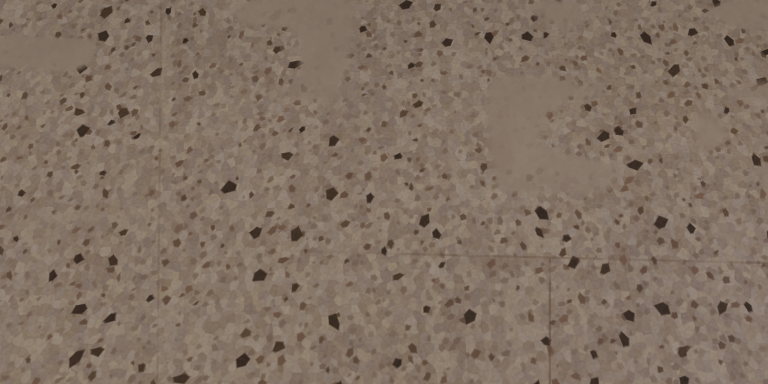
Give the GLSL for this texture, as a WebGL 2 fragment shader.

```glsl
#version 300 es
precision highp float;
// Worn terrazzo floor: pale pebbles, scattered dark stone chips and faint tile seams.
#define PEBBLE_SIZE 0.023
#define PEBBLE_CONTRAST 0.95
#define GRAIN_CONTRAST 0.38
#define DARK_SHARE 0.46
#define BROWN_SHARE 0.44
#define FAINT_SHARE 0.46
#define EDGE_SOFTNESS 0.0032
#define PERSPECTIVE 0.28
#define SEAM_WIDTH 0.005

uniform vec2 u_resolution;
out vec4 fragColor;

const vec3 SHADOW = vec3(0.47, 0.40, 0.35);
const vec3 LIGHT = vec3(0.56, 0.50, 0.44);
const vec3 BROWN = vec3(0.36, 0.275, 0.215);
const vec3 DARK = vec3(0.205, 0.16, 0.13);

float hash(vec2 p) {
  return fract(sin(dot(p, vec2(127.1, 311.7))) * 43758.545);
}

vec2 hash2(vec2 p) {
  return vec2(hash(p), hash(p + 37.3));
}

float noise(vec2 p) {
  vec2 i = floor(p), f = fract(p);
  f = f * f * (3.0 - 2.0 * f);
  return mix(mix(hash(i), hash(i + vec2(1, 0)), f.x),
             mix(hash(i + vec2(0, 1)), hash(i + vec2(1, 1)), f.x), f.y);
}

// Softly blended cells: x = tone, y = tint, z = closeness to a border
vec3 pebbles(vec2 p) {
  vec2 cell = floor(p);
  vec3 sum = vec3(0.0);
  float near = 9.0, second = 9.0;
  for (int j = -1; j <= 1; j++)
  for (int i = -1; i <= 1; i++) {
    vec2 id = cell + vec2(i, j);
    vec2 d = p - id - hash2(id);
    float dist = dot(d, d);
    float weight = exp(-14.0 * dist);
    sum += weight * vec3(hash(id + 5.7), hash(id + 9.1), 1.0);
    second = min(second, max(near, dist));
    near = min(near, dist);
  }
  float border = 1.0 - smoothstep(0.0, 0.22, sqrt(second) - sqrt(near));
  return vec3(sum.xy / max(sum.z, 1e-5), border);
}

// Angular stones on a jittered grid: x = coverage, y = random shade
vec2 chips(vec2 p, float size, float share, float radius, float seed) {
  vec2 cell = floor(p / size);
  vec2 result = vec2(0.0);
  for (int j = -1; j <= 1; j++)
  for (int i = -1; i <= 1; i++) {
    vec2 id = cell + vec2(i, j);
    vec2 key = id + seed;
    if (hash(key) > share) continue;
    vec2 d = p - (id + 0.08 + 0.84 * hash2(key + 3.1)) * size;
    // Long axis leans up and to the right
    float lean = 1.15 + 1.8 * (hash(key + 6.4) - 0.5);
    float c = cos(lean), s = sin(lean);
    d = vec2(c * d.x + s * d.y, c * d.y - s * d.x);
    float stretch = mix(1.0, 1.45, hash(key + 8.2));
    d *= vec2(1.0 / stretch, sqrt(stretch));
    float dist = 0.3 * length(d);
    for (int k = 0; k < 5; k++) {
      float facet = hash(key + 11.3 * float(k + 1));
      float a = 1.2566 * float(k) + 0.7 * facet;
      dist = max(dist, dot(d, vec2(cos(a), sin(a))) / (0.8 + 0.4 * facet));
    }
    float r = radius * mix(0.55, 1.25, hash(key + 14.9));
    float cover = 1.0 - smoothstep(-EDGE_SOFTNESS, EDGE_SOFTNESS, dist - r);
    if (cover > result.x) result = vec2(cover, hash(key + 17.5));
  }
  return result;
}

float seam(float d) {
  return 1.0 - smoothstep(0.2 * SEAM_WIDTH, SEAM_WIDTH, abs(d));
}

void main() {
  vec2 uv = gl_FragCoord.xy / u_resolution.y;
  vec2 p = vec2((uv.x - 1.0) * (1.0 + PERSPECTIVE * uv.y), uv.y * (1.0 + PERSPECTIVE * uv.y)) + 4.0;

  // Smeared, worn patches in the far half
  float worn = smoothstep(0.63, 0.78, noise(p * vec2(5.0, 6.5) + 2.0)) * smoothstep(0.3, 0.6, uv.y);

  // Pebble bed
  vec2 wobble = 0.006 * vec2(noise(p * 60.0), noise(p * 60.0 + 40.0));
  vec3 stone = pebbles((p + wobble) * vec2(1.1, 0.9) / PEBBLE_SIZE);
  float grain = noise(p * 150.0) - 0.5;
  float cloud = noise(p * 9.0 + 7.0) - 0.5;
  float tone = 0.6 + 0.22 * cloud;
  tone += (1.0 - 0.85 * worn) * (PEBBLE_CONTRAST * (stone.x - 0.5) + GRAIN_CONTRAST * grain - 0.16 * stone.z);
  vec3 color = mix(SHADOW, LIGHT, tone);
  color += (stone.y - 0.5) * vec3(0.004, -0.004, -0.03) * (1.0 - worn);

  // Faint, brown and dark chips
  float clear = 1.0 - 0.9 * worn;
  vec2 faint = chips(p, 0.036, FAINT_SHARE, 0.0072, 21.0);
  color = mix(color, vec3(0.42, 0.345, 0.29), faint.x * clear * mix(0.4, 0.9, faint.y));
  vec2 brown = chips(p, 0.056, BROWN_SHARE, 0.0084, 53.0);
  vec3 brownTone = BROWN + (brown.y - 0.5) * vec3(0.13, 0.10, 0.09);
  color = mix(color, brownTone, brown.x * clear * 0.9);
  vec2 dark = chips(p, 0.115, DARK_SHARE, 0.0132, 87.0);
  vec3 darkTone = mix(DARK, vec3(0.29, 0.22, 0.165), dark.y * dark.y);
  color = mix(color, darkTone + 0.03 * grain, dark.x * clear);

  // Tile seams, broken by wear
  float breaks = smoothstep(0.2, 0.7, noise(uv * 24.0));
  float across = seam(uv.y - 0.365 + 0.025 * uv.x) * smoothstep(0.6, 1.2, uv.x);
  float nearJoint = seam(uv.x - 1.432) * (1.0 - smoothstep(0.32, 0.34, uv.y));
  float farJoint = seam(uv.x - 0.41 - 0.01 * uv.y);
  float joint = max(max(0.35 * across, 0.55 * nearJoint), 0.25 * farJoint);
  color = mix(color, BROWN, joint * mix(0.4, 1.0, breaks));

  // Warm left, cooler near right, dimmer far edge
  float cool = smoothstep(0.9, 2.0, uv.x) * (1.0 - smoothstep(0.2, 0.8, uv.y));
  color += cool * vec3(0.0, 0.002, 0.014);
  color *= 1.01 - 0.05 * smoothstep(0.6, 1.0, uv.y);
  fragColor = vec4(color, 1.0);
}
```
